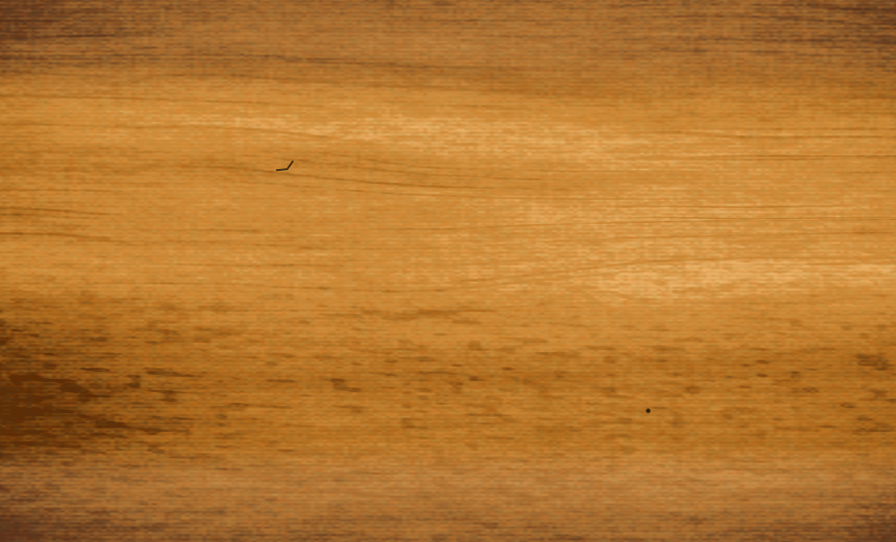
This texture is drawn by a Shadertoy shader. Its source:

```glsl
float hash(vec2 p) {
    return fract(sin(dot(p, vec2(127.1, 311.7))) * 43758.5453);
}

float noise(vec2 p) {
    vec2 i = floor(p), f = fract(p);
    f = f * f * (3.0 - 2.0 * f);
    return mix(mix(hash(i), hash(i + vec2(1, 0)), f.x),
               mix(hash(i + vec2(0, 1)), hash(i + vec2(1, 1)), f.x), f.y);
}

float band(float v, float center, float width) {
    float d = (v - center) / width;
    return exp(-d * d);
}

float segment(vec2 p, vec2 a, vec2 b) {
    vec2 d = b - a;
    return length(p - a - d * clamp(dot(p - a, d) / dot(d, d), 0.0, 1.0));
}

// Thin broken growth lines, one per row of the bent board
float growthLines(float x, float bentY, float rows, float seed) {
    float v = bentY * rows;
    float row = floor(v);
    float center = 0.3 + 0.4 * hash(vec2(row, seed));
    center += 0.3 * (noise(vec2(x * 5.0, row + seed)) - 0.5);
    float d = abs(fract(v) - center) / rows;
    float strength = smoothstep(0.4, 0.8, noise(vec2(x * 2.2 + seed, row * 7.3)));
    return strength * (1.0 - smoothstep(0.0006, 0.0042, d));
}

// Broad light and dark zones of the board
float boardLight(vec2 p) {
    float y = p.y + 0.05 * (noise(p * vec2(1.8, 3.0)) - 0.5);
    float light = 0.52;
    light += 0.34 * band(y, 0.77, 0.075) * (0.6 + 0.4 * band(p.x, 0.75, 0.5));
    light += 0.16 * band(y, 0.63, 0.09);
    light += 0.25 * band(y, 0.49, 0.09);
    light += 0.14 * band(y, 0.53, 0.22) * smoothstep(0.6, 1.3, p.x);
    light -= 0.30 * band(y, 0.27, 0.15) * (1.0 - smoothstep(0.0, 0.6, p.x));
    light += 0.09 * band(p.y, 0.12, 0.05);
    light += 0.14 * (noise(vec2(p.x * 1.3, y * 16.0)) - 0.5);
    return light;
}

vec3 woodColor(float light) {
    vec3 c = mix(vec3(0.36, 0.18, 0.03), vec3(0.68, 0.42, 0.12), smoothstep(0.0, 0.5, light));
    c = mix(c, vec3(0.80, 0.54, 0.22), smoothstep(0.42, 0.76, light));
    return mix(c, vec3(0.92, 0.70, 0.41), smoothstep(0.72, 1.05, light));
}

void mainImage(out vec4 fragColor, in vec2 fragCoord) {
    vec2 p = fragCoord / iResolution.y;
    vec2 uv = fragCoord / iResolution.xy;
    float light = boardLight(p);

    // Bend the grain downwards above the middle and upwards below it
    float bentY = p.y + 0.07 * smoothstep(0.3, 1.1, p.x) * band(p.y, 0.72, 0.14);
    bentY -= 0.05 * smoothstep(0.8, 1.4, p.x) * band(p.y, 0.52, 0.09);
    bentY += 0.018 * (noise(p * vec2(3.0, 5.0)) - 0.5);

    // Fibres, scan-like ridges and fine speckle
    light += 0.10 * (noise(vec2(p.x * 5.0, bentY * 95.0)) - 0.5);
    light += 0.10 * (noise(vec2(p.x * 22.0, p.y * 150.0)) - 0.5);
    light += 0.025 * sin(p.y * 880.0);
    light += 0.13 * (noise(p * vec2(130.0, 230.0)) - 0.5);

    // Growth lines in the upper part, short pores below
    float lines = growthLines(p.x, bentY, 24.0, 3.0);
    lines = max(lines, 0.7 * growthLines(p.x, bentY, 41.0, 11.0));
    light -= 0.20 * lines * smoothstep(0.32, 0.55, p.y) * (1.0 - 0.5 * smoothstep(0.8, 0.95, p.y));
    float pores = noise(vec2(p.x * 32.0, (p.y + 0.06 * p.x) * 125.0));
    light -= 0.17 * smoothstep(0.58, 0.9, pores) * (0.3 + 0.7 * band(p.y, 0.3, 0.17));

    // Darkened rim and corners
    vec2 rim = abs(uv - 0.5) * 2.0;
    light -= 0.16 * pow(rim.x, 4.0) * (0.4 + rim.y);
    light -= 0.17 * pow(rim.y, 5.0);

    // Duller wood along the top and bottom
    vec3 color = woodColor(light);
    float dull = smoothstep(0.78, 0.92, p.y) + 1.0 - smoothstep(0.11, 0.19, p.y);
    color += dull * vec3(0.0, 0.025, 0.075);
    color += 0.035 * (noise(p * vec2(110.0, 190.0) + 40.0) - 0.5) * vec3(-1.0, 0.6, 1.0);

    // Small scratch and pinhole
    float scratch = min(segment(p, vec2(0.511, 0.686), vec2(0.530, 0.688)),
                        segment(p, vec2(0.530, 0.688), vec2(0.540, 0.702)));
    color *= 1.0 - 0.65 * (1.0 - smoothstep(0.0005, 0.003, scratch));
    color *= 1.0 - 0.75 * (1.0 - smoothstep(0.002, 0.006, length(p - vec2(1.196, 0.242))));

    fragColor = vec4(clamp(color, 0.0, 1.0), 1.0);
}
```
